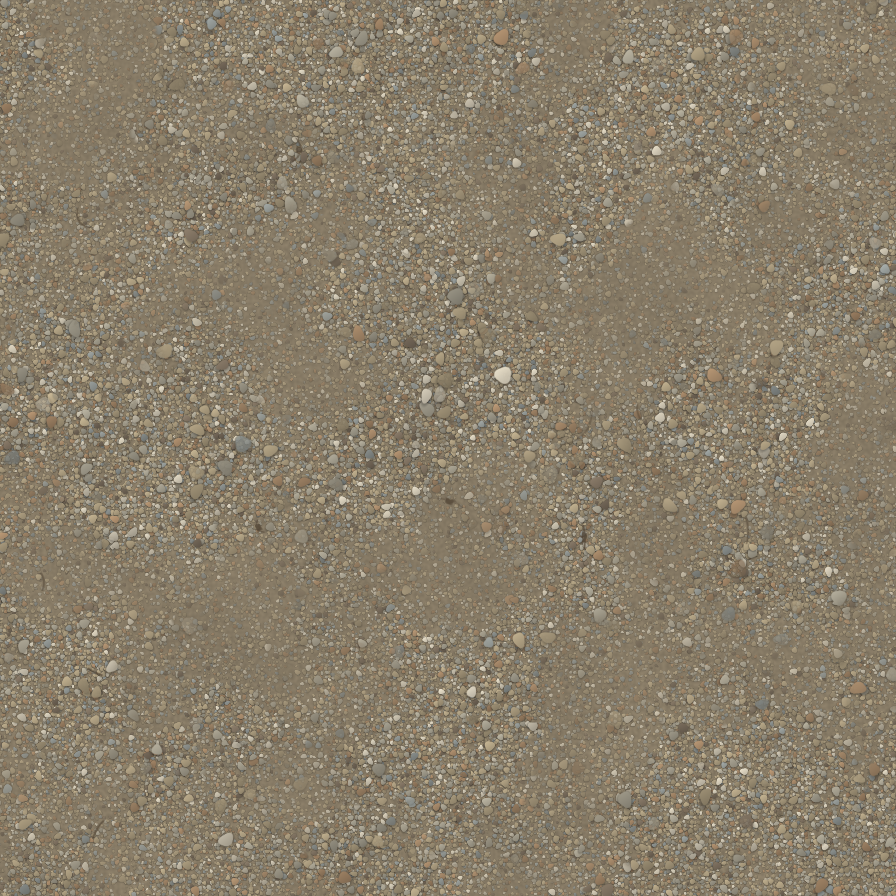
Give the GLSL for this texture, as a Shadertoy shader.

```glsl
const float TAU = 6.28318;
const vec3 SAND = vec3(0.525, 0.477, 0.395);
const vec3 TAN = vec3(0.64, 0.585, 0.475);
const vec3 GREY = vec3(0.61, 0.59, 0.53);
const vec3 CREAM = vec3(0.76, 0.73, 0.66);
const vec3 RUST = vec3(0.61, 0.50, 0.385);
const vec3 SLATE = vec3(0.53, 0.55, 0.54);
const vec3 UMBER = vec3(0.46, 0.41, 0.35);
const vec3 BARK = vec3(0.31, 0.26, 0.20);

vec3 hash3(vec2 p, float seed) {
    vec3 q = fract((p.xyx + seed * 17.3) * vec3(0.1031, 0.1030, 0.0973));
    q += dot(q, q.yxz + 33.33);
    return fract((q.xxy + q.yzz) * q.zyx);
}

vec2 rotate(vec2 p, float angle) {
    float c = cos(angle), s = sin(angle);
    return vec2(c * p.x + s * p.y, c * p.y - s * p.x);
}

float cornerSlope(vec2 cell, vec2 offset, float seed) {
    float angle = TAU * hash3(cell, seed).x;
    return dot(vec2(cos(angle), sin(angle)), offset);
}

float gradientNoise(vec2 p, float seed) {
    vec2 i = floor(p), f = fract(p);
    vec2 w = f * f * f * (f * (f * 6.0 - 15.0) + 10.0);
    vec2 e = vec2(1.0, 0.0);
    float low = mix(cornerSlope(i, f, seed), cornerSlope(i + e.xy, f - e.xy, seed), w.x);
    float high = mix(cornerSlope(i + e.yx, f - e.yx, seed), cornerSlope(i + e.xx, f - e.xx, seed), w.x);
    return mix(low, high, w.y);
}

float fbm(vec2 p, float seed) {
    float sum = 0.0, gain = 0.6;
    for (int i = 0; i < 4; i++) {
        sum += gain * gradientNoise(p, seed + float(i));
        p = rotate(p, 0.6) * 2.1;
        gain *= 0.55;
    }
    return sum;
}

vec3 pebbleColour(float pick, float tone) {
    vec3 c = TAN;
    if (pick > 0.40) c = GREY;
    if (pick > 0.65) c = CREAM;
    if (pick > 0.77) c = RUST;
    if (pick > 0.88) c = SLATE;
    if (pick > 0.95) c = UMBER;
    return c * mix(0.86, 1.12, tone);
}

// One layer of shaded pebbles, "count" cells across the canvas
vec3 scatterPebbles(vec3 ground, vec2 uv, float count, float share, float seed, float pixel) {
    vec2 p = uv * count;
    float soft = max(pixel * count * 0.6, 0.06);
    for (int y = -1; y <= 1; y++)
    for (int x = -1; x <= 1; x++) {
        vec2 cell = floor(p) + vec2(x, y);
        vec3 place = hash3(cell, seed);
        vec3 form = hash3(cell, seed + 7.0);
        vec3 tint = hash3(cell, seed + 13.0);
        vec2 offset = p - cell - 0.5 - 0.7 * (place.xy - 0.5);
        vec2 q = rotate(offset, TAU * form.x);
        q.y *= 1.0 + 0.6 * form.y;
        float radius = mix(0.32, 0.56, form.z);
        float wobble = 0.1 * sin(3.0 * atan(q.y, q.x + 0.0001) + TAU * tint.z);
        float edge = length(q) - radius * (1.0 + wobble);
        float present = smoothstep(-0.03, 0.03, share - place.z);
        float shadow = 1.0 - smoothstep(-0.05, 0.24, edge + 0.12 * offset.y);
        float cover = 1.0 - smoothstep(-soft, soft, edge);
        float light = 1.0 + 0.1 * dot(offset, vec2(-0.5, 0.8)) / radius;
        ground *= 1.0 - 0.24 * shadow * present;
        ground = mix(ground, pebbleColour(tint.x, tint.y) * light, cover * present);
    }
    return ground;
}

float twig(vec2 p, float halfLength, float bend, float width, float pixel) {
    p.y += bend * (p.x * p.x / halfLength - 0.3 * halfLength);
    float edge = length(vec2(max(abs(p.x) - halfLength, 0.0), p.y)) - width;
    return 1.0 - smoothstep(-pixel, pixel, edge);
}

// Sparse dark twigs and crumbs of bark
vec3 addDebris(vec3 ground, vec2 uv, float pixel) {
    for (int i = 0; i < 13; i++) {
        vec3 place = hash3(vec2(float(i), 3.0), 5.0);
        vec3 form = hash3(vec2(float(i), 9.0), 11.0);
        vec2 p = rotate(uv - place.xy, TAU * place.z);
        float stick = twig(p, mix(0.007, 0.032, form.x * form.x), form.y - 0.5, 0.0011, pixel);
        float ragged = length(p * vec2(0.8, 1.4)) + 0.004 * gradientNoise(uv * 170.0, 31.0);
        float crumb = 1.0 - smoothstep(0.003, 0.0055, ragged);
        ground = mix(ground, BARK, max(stick * mix(0.35, 0.75, form.z), crumb * 0.75 * step(0.45, form.y)));
    }
    return ground;
}

void mainImage(out vec4 fragColor, in vec2 fragCoord) {
    vec2 uv = fragCoord / iResolution.y;
    float pixel = 1.0 / iResolution.y;
    float gravel = smoothstep(-0.32, 0.16, fbm(uv * 5.0, 2.0));

    // Fine sand below, then pebbles from small to large
    vec3 colour = SAND * (1.0 + 0.16 * gradientNoise(uv * 210.0, 41.0));
    colour = scatterPebbles(colour, uv, 235.0, mix(0.50, 0.92, gravel), 1.0, pixel);
    colour = scatterPebbles(colour, uv, 155.0, mix(0.14, 0.58, gravel), 2.0, pixel);
    colour = scatterPebbles(colour, uv, 98.0, mix(0.02, 0.20, gravel), 3.0, pixel);
    colour = scatterPebbles(colour, uv, 58.0, mix(0.0, 0.055, gravel), 4.0, pixel);

    // Dust veils the sandy patches
    colour = mix(colour, SAND, 0.42 * (1.0 - gravel));
    colour *= 1.0 + 0.07 * fbm(uv * 9.0, 21.0);
    colour = addDebris(colour, uv, pixel);
    fragColor = vec4(colour, 1.0);
}
```
